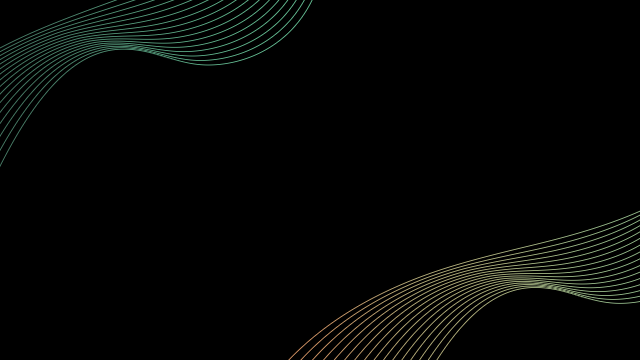
Give the GLSL for this background, as a Shadertoy shader.

```glsl
// Two ribbons of fine flowing lines, green and amber, in opposite corners of a black field.

float cross2(vec2 a, vec2 b) { return a.x * b.y - a.y * b.x; }

vec2 bezier(vec2 a, vec2 b, vec2 c, vec2 d, float t) {
    float s = 1.0 - t;
    return s * s * (s * a + 3.0 * t * b) + t * t * (3.0 * s * c + t * d);
}

// Upper rim of a ribbon, t in 0..3; tilt turns it about its middle.
vec2 upperRim(float t, float tilt) {
    vec2 q;
    if (t < 1.0) q = bezier(vec2(-165, 166), vec2(-110, 98), vec2(-30, 57), vec2(50, 33), t);
    else if (t < 2.0) q = bezier(vec2(50, 33), vec2(83, 23), vec2(117, 15), vec2(150, 7), t - 1.0);
    else q = bezier(vec2(150, 7), vec2(195, -4), vec2(245, -18), vec2(290, -40), t - 2.0);
    return q + vec2(0.0, tilt * (60.0 - q.x));
}

// Lower rim: a steep rise, a crest, a trough and a final upward curl.
vec2 lowerRim(float t) {
    if (t < 1.0) return bezier(vec2(-45, 302), vec2(25, 122), vec2(85, 59), vec2(148, 59), t);
    if (t < 2.0) return bezier(vec2(148, 59), vec2(188, 59), vec2(212, 78), vec2(250, 78), t - 1.0);
    return bezier(vec2(250, 78), vec2(300, 78), vec2(374, 48), vec2(390, -50), t - 2.0);
}

// Zero where p lies on the straight rung joining both rims at t.
float rungSide(vec2 p, float t, float tilt) {
    vec2 a = upperRim(t, tilt);
    return cross2(lowerRim(t) - a, p - a);
}

// Coverage of the evenly blended lines between both rims.
float ribbon(vec2 p, float tilt, float pixel) {
    const float GAPS = 15.0;
    float ink = 0.0, t0 = 0.0, f0 = rungSide(p, 0.0, tilt);
    for (int i = 1; i <= 36; i++) {
        float t1 = float(i) / 12.0, f1 = rungSide(p, t1, tilt);
        if (f0 * f1 <= 0.0 && f0 != f1) {
            // Refine the rung through p
            float lo = t0, hi = t1, fLo = f0, fHi = f1, t = t0;
            for (int k = 0; k < 4; k++) {
                t = mix(lo, hi, clamp(fLo / (fLo - fHi + (fLo == fHi ? 1e-6 : 0.0)), 0.0, 1.0));
                float f = rungSide(p, t, tilt);
                if (f * fLo > 0.0) { lo = t; fLo = f; }
                else { hi = t; fHi = f; }
            }
            // Position along the rung, then distance to the nearest line
            vec2 a = upperRim(t, tilt), rung = lowerRim(t) - a;
            float u = dot(p - a, rung) / dot(rung, rung);
            float e = t > 2.9 ? -0.01 : 0.01;
            vec2 along = mix(upperRim(t + e, tilt) - a, lowerRim(t + e) - a - rung, u);
            float nearest = clamp(round(u * GAPS), 0.0, GAPS) / GAPS;
            float d = abs(u - nearest) * abs(cross2(rung, along)) / max(length(along), 1e-4);
            float cover = clamp((0.5 + 0.5 * pixel - d) / pixel, 0.0, min(1.0, 1.0 / pixel));
            if (u > -0.1 && u < 1.1) ink = max(ink, cover);
        }
        t0 = t1;
        f0 = f1;
    }
    return ink;
}

void mainImage(out vec4 fragColor, in vec2 fragCoord) {
    // Canvas is 432 units tall, measured down from the upper left
    float pixel = 432.0 / iResolution.y;
    vec2 p = vec2(fragCoord.x, iResolution.y - fragCoord.y) * pixel;

    // Green ribbon, brighter to the right
    vec3 green = mix(vec3(0.30, 0.52, 0.43), vec3(0.42, 0.80, 0.62), smoothstep(0.0, 360.0, p.x));
    vec3 color = vec3(0.0);
    if (p.x < 400.0 && p.y < 230.0) color += green * ribbon(p, 0.12, pixel);

    // Amber ribbon, fading through khaki to pale green
    vec3 amber = mix(vec3(0.90, 0.62, 0.42), vec3(0.76, 0.74, 0.52), smoothstep(345.0, 530.0, p.x));
    amber = mix(amber, vec3(0.62, 0.78, 0.58), smoothstep(520.0, 768.0, p.x));
    if (p.x > 320.0 && p.y > 230.0) color += amber * ribbon(p - vec2(494, 286), 0.0, pixel);

    fragColor = vec4(color, 1.0);
}
```
